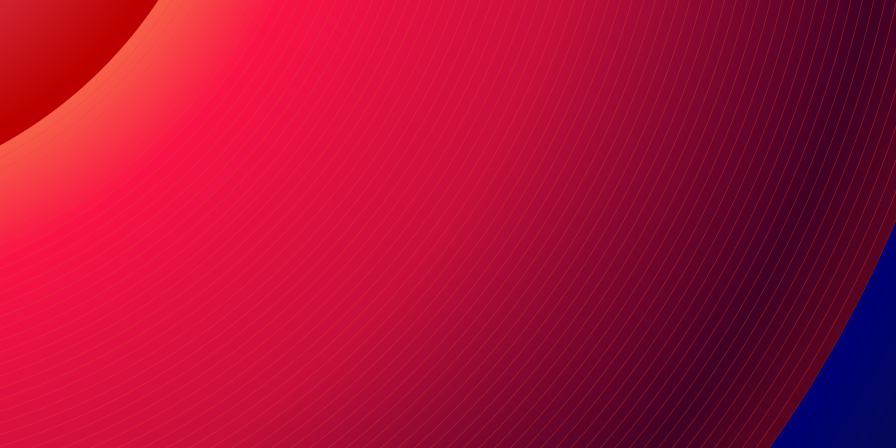
A WebGL 2 fragment shader for this background:

```glsl
#version 300 es
precision highp float;
// Draws a wide crimson band of fine concentric rings between a red disc and a blue corner.

uniform vec2 u_resolution;
out vec4 outColor;

// Lengths are in canvas heights
const vec2 CENTER = vec2(-0.482, 1.555);
const float INNER_RADIUS = 1.003;
const float OUTER_RADIUS = 2.694;
const float RING_COUNT = 68.0;
const float LINE_WIDTH = 0.0022;

const vec3 DISC_CORE = vec3(0.82, 0.13, 0.19);
const vec3 DISC_RIM = vec3(0.73, 0.0, 0.0);
const vec3 ORANGE = vec3(0.97, 0.37, 0.28);
const vec3 SCARLET = vec3(0.98, 0.07, 0.27);
const vec3 CRIMSON = vec3(0.78, 0.055, 0.23);
const vec3 PLUM = vec3(0.25, 0.0, 0.14);
const vec3 MAROON = vec3(0.35, 0.015, 0.13);
const vec3 BLUE_NEAR = vec3(0.0, 0.0, 0.45);
const vec3 BLUE_FAR = vec3(0.02, 0.03, 0.35);
const vec3 LINE_COLOR = vec3(0.87, 0.27, 0.2);

// Linear blend position of x between a and b
float ramp(float a, float b, float x) {
    return clamp((x - a) / (b - a), 0.0, 1.0);
}

// Antialiased step across an edge
float edge(float radius, float r, float pixel) {
    return ramp(radius - 0.5 * pixel, radius + 0.5 * pixel, r);
}

// Radial colour of the band
vec3 bandColor(float r) {
    vec3 color = mix(ORANGE, SCARLET, ramp(INNER_RADIUS, 1.235, r));
    color = mix(color, CRIMSON, ramp(1.235, 1.82, r));
    color = mix(color, PLUM, ramp(1.82, 2.49, r));
    return mix(color, MAROON, ramp(2.49, OUTER_RADIUS, r));
}

// Coverage of evenly spaced thin rings
float ringLines(float r, float spacing, float width, float pixel) {
    float d = abs(fract((r - INNER_RADIUS) / spacing + 0.5) - 0.5) * spacing;
    float soft = max(width, pixel);
    return (1.0 - smoothstep(0.0, soft, d)) * width / soft;
}

void main() {
    float pixel = 1.0 / u_resolution.y;
    float r = length(gl_FragCoord.xy * pixel - CENTER);

    // Band with its fine rings
    vec3 band = bandColor(r);
    float spacing = (OUTER_RADIUS - INNER_RADIUS) / RING_COUNT;
    float lines = ringLines(r, spacing, LINE_WIDTH, pixel);
    band = mix(band, LINE_COLOR, 0.3 * lines);

    // Inner disc and outer corner
    vec3 disc = mix(DISC_CORE, DISC_RIM, ramp(0.74, 0.97, r));
    vec3 corner = mix(BLUE_NEAR, BLUE_FAR, ramp(2.72, 2.9, r));

    vec3 color = mix(disc, band, edge(INNER_RADIUS, r, pixel));
    color = mix(color, corner, edge(OUTER_RADIUS, r, pixel));
    outColor = vec4(color, 1.0);
}
```
